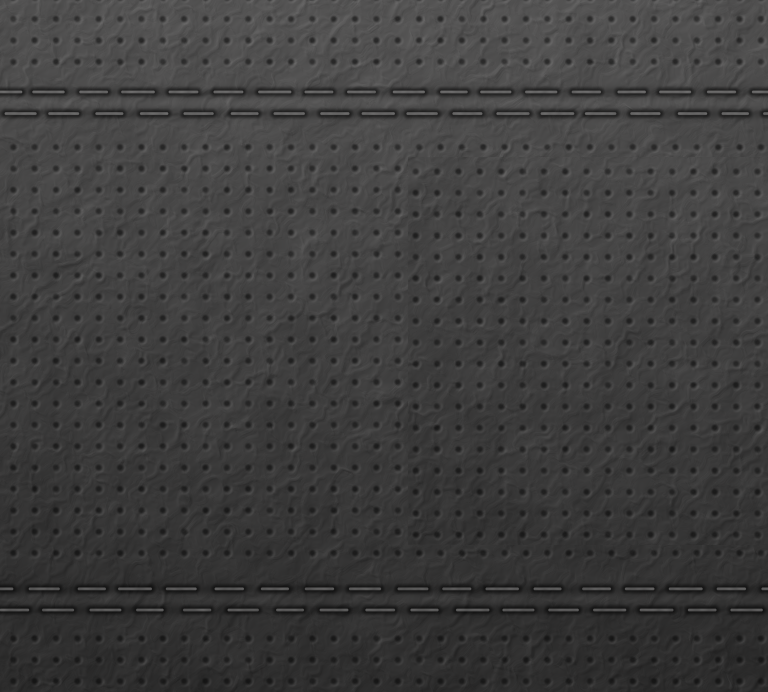
Write a Shadertoy shader that draws this texture.

```glsl
#define COLUMNS 35.955
#define HOLE_ORIGIN vec2(0.615, 0.885)
#define PATCH_SHIFT vec2(-0.16, 0.14)
#define STITCH_PERIODS vec4(2.093, 2.093, 2.146, 2.146)
#define STITCH_ROWS vec4(4.307, 5.32, 27.57, 28.56)
#define STITCH_PHASES vec4(0.12, 0.46, 0.98, 0.29)
#define TOP_SHADE 0.322
#define BOTTOM_SHADE 0.172
#define RELIEF 0.045
#define PIT_DEPTH 0.5
#define LEATHER_TINT vec3(1.006, 0.998, 0.996)

float hash(vec2 cell) {
    return fract(sin(dot(cell, vec2(127.1, 311.7))) * 43758.5);
}

float cornerSlope(vec2 cell, vec2 offset) {
    float angle = 6.2832 * hash(cell);
    return dot(vec2(cos(angle), sin(angle)), offset);
}

float gradientNoise(vec2 p) {
    vec2 i = floor(p), f = p - i;
    vec2 u = f * f * f * (f * (f * 6.0 - 15.0) + 10.0);
    vec2 e = vec2(1.0, 0.0);
    return mix(mix(cornerSlope(i, f), cornerSlope(i + e.xy, f - e.xy), u.x),
               mix(cornerSlope(i + e.yx, f - e.yx), cornerSlope(i + e.xx, f - e.xx), u.x), u.y);
}

// Leather surface: short, broken diagonal creases over rough bumps
float leatherHeight(vec2 q) {
    vec2 d = vec2((q.x - q.y) * 0.33, (q.x + q.y) * 0.58);
    d += 0.22 * vec2(gradientNoise(q * 0.8), gradientNoise(q * 0.8 + 31.0));
    d += 0.16 * vec2(gradientNoise(q * 2.1 + 5.0), gradientNoise(q * 2.1 + 57.0));
    float height = 0.0, amplitude = 0.75;
    for (int octave = 0; octave < 4; octave++) {
        float n = gradientNoise(d);
        float presence = smoothstep(-0.2, 0.25, gradientNoise(d * 0.8 + 17.0));
        height += amplitude * (0.9 * n - presence * (1.0 - min(abs(n) / 0.15, 1.0)));
        d = d * 1.75 + 9.3;
        amplitude *= 0.66;
    }
    return height;
}

// Distance to the nearest dash of a row with uneven stitches
float stitchDistance(vec2 q, float row, float phase, float period) {
    float t = q.x / period - phase;
    float id = floor(t + 0.5);
    float center = (t - id) * period + 0.16 * (hash(vec2(id, row)) - 0.5);
    float halfLength = 0.65 + 0.16 * (hash(vec2(row, id)) - 0.5);
    return length(vec2(max(abs(center) - halfLength, 0.0), q.y - row));
}

void mainImage(out vec4 fragColor, in vec2 fragCoord) {
    // One unit is the hole pitch, y runs downward
    vec2 q = vec2(fragCoord.x, iResolution.y - fragCoord.y) * COLUMNS / iResolution.x;
    float pixel = COLUMNS / iResolution.x;
    vec2 uv = fragCoord / iResolution.xy;

    // Overlaid panel on the right
    vec2 inside = smoothstep(vec2(-pixel), vec2(pixel), q - vec2(19.1, 7.35));
    float below = 1.0 - smoothstep(25.5 - pixel, 25.5 + pixel, q.y);
    float panel = inside.x * inside.y * below;
    vec2 shift = panel > 0.5 ? PATCH_SHIFT : vec2(0.0);

    // Vertical falloff with slightly darker sides and cloudy tone
    float shade = mix(BOTTOM_SHADE, TOP_SHADE, uv.y);
    shade *= 1.02 - 0.2 * pow(uv.x - 0.5, 2.0);
    shade -= 0.016 * panel * exp(-max(q.x - 19.1, 0.0) * 0.25);
    shade += 0.007 * panel * smoothstep(24.0, 36.0, q.x);
    shade += 0.012 * gradientNoise(q * 0.25) + 0.022 * gradientNoise(q * 0.6 + 40.0);

    // Embossed leather
    vec2 leather = q + (panel > 0.5 ? vec2(47.0, 23.0) : vec2(0.0));
    vec2 toLight = vec2(-0.055, -0.065);
    float relief = leatherHeight(leather - toLight) - leatherHeight(leather + toLight);
    shade -= RELIEF * clamp(relief, -1.0, 1.0) * (0.5 + 2.0 * shade);

    // Perforations, left out around the seams
    vec2 grid = q - HOLE_ORIGIN - shift;
    vec2 id = floor(grid + 0.5);
    vec2 v = grid - id;
    float r = length(v);
    bool seamRow = (id.y > 2.5 && id.y < 5.5) || (id.y > 25.5 && id.y < 28.5);
    float present = seamRow ? 0.0 : 0.78 + 0.22 * hash(id);
    float pit = 1.0 - smoothstep(0.05, max(0.21, 0.05 + pixel), r);
    float rim = exp(-pow((r - 0.24) / 0.06, 2.0));
    float facing = dot(v / max(r, 0.001), vec2(0.78, 0.62));
    shade *= 1.0 - PIT_DEPTH * present * pit;
    shade += present * rim * (0.058 * max(facing, 0.0) - 0.012 * max(-facing, 0.0));

    // Double seams: padded middle, grooves and thread
    for (int i = 0; i < 4; i++) {
        float row = STITCH_ROWS[i];
        float offset = q.y - row;
        float d = stitchDistance(q, row, STITCH_PHASES[i], STITCH_PERIODS[i]);
        float inward = i % 2 == 0 ? offset : -offset;
        shade += 0.012 * exp(-pow((inward - 0.5) / 0.25, 2.0));
        shade *= 1.0 - 0.2 * exp(-pow(offset / 0.24, 2.0));
        shade *= 1.0 - 0.5 * (1.0 - smoothstep(0.05, 0.32, d));
        float thread = 1.0 - smoothstep(0.065 - 0.7 * pixel, 0.065 + 0.7 * pixel, d);
        float threadShade = mix(0.33, 0.41, uv.y) + 0.06 * gradientNoise(q * 3.0);
        shade = mix(shade, threadShade - 0.4 * offset, thread);
    }

    fragColor = vec4(clamp(shade * LEATHER_TINT, 0.0, 1.0), 1.0);
}
```
